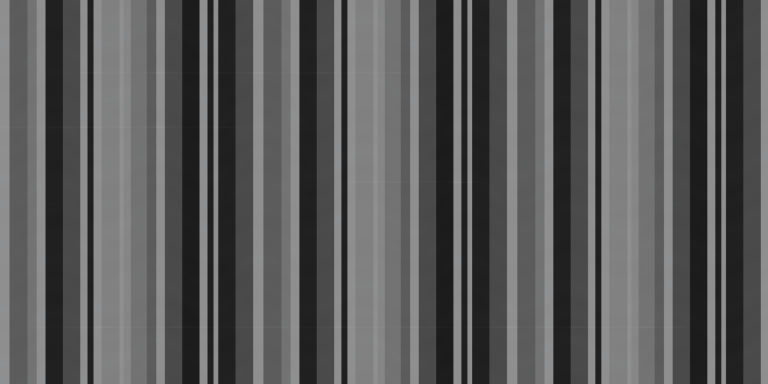
A WebGL 2 fragment shader for this pattern:

```glsl
#version 300 es
precision highp float;
// Vertical barcode-like stripes in greys, about three repeats across, with faint horizontal scratches.

uniform vec2 u_resolution;
out vec4 outColor;

const float REPEATS = 3.025;        // repeats across the canvas
const float SHIFT = 0.001;          // start of the first repeat, left of the canvas
const float REPEAT_UNITS = 253.9;   // units per repeat used by STARTS
const float EDGE_SOFTNESS = 0.6;    // half width of an edge, in samples
const float GRAIN = 0.004;          // strength of the cloth-like unevenness
const float SCRATCH_TONE = 0.035;   // brightness added by a scratch
const float SCRATCH_HALF = 0.0013;  // half thickness of a scratch
const vec3 TINT = vec3(0.998, 0.999, 1.006);

// Greys, from lightest to darkest
const float SILVER = 0.56;
const float PALE = 0.525;
const float ASH = 0.505;
const float STEEL = 0.45;
const float SLATE = 0.36;
const float IRON = 0.29;
const float COAL = 0.125;
const float BLACK = 0.11;

// Left edge and grey of every stripe in one repeat
const int STRIPES = 22;
const float STARTS[STRIPES] = float[](
  0.0, 10.3, 28.3, 37.5, 46.3, 63.7, 81.0, 88.3, 94.3, 102.3, 120.3,
  124.5, 131.7, 147.7, 157.0, 165.7, 183.0, 200.3, 208.3, 214.3, 219.0, 236.3);
const float TONES[STRIPES] = float[](
  SILVER, SLATE, STEEL, SILVER, COAL, IRON, SILVER, COAL, SILVER, ASH, SILVER,
  PALE, STEEL, SLATE, SILVER, IRON, BLACK, SILVER, COAL, SILVER, COAL, IRON);

// Scratches: height, left end, right end
const int SCRATCHES = 4;
const vec3 SCRATCH[SCRATCHES] = vec3[](
  vec3(0.810, 0.10, 0.53), vec3(0.669, 0.00, 0.31),
  vec3(0.526, 0.44, 0.63), vec3(0.148, 0.05, 0.90));

// Antialiased step from 0 to 1 at an edge
float softStep(float edge, float x, float halfWidth) {
  return clamp(0.5 + 0.5 * (x - edge) / halfWidth, 0.0, 1.0);
}

// Grey of the repeating stripes; the last stripe runs on into the first
float stripeTone(float x) {
  float phase = fract((x + SHIFT) * REPEATS);
  float soft = EDGE_SOFTNESS * REPEATS / u_resolution.x;
  float tone = TONES[STRIPES - 1];
  for (int i = 0; i < STRIPES; i++) {
    tone = mix(tone, TONES[i], softStep(STARTS[i] / REPEAT_UNITS, phase, soft));
  }
  return mix(tone, TONES[0], softStep(1.0, phase, soft));
}

// Thin broken lines that fade at both ends
float scratches(vec2 uv) {
  float soft = 0.5 / u_resolution.y;
  float amount = 0.0;
  for (int i = 0; i < SCRATCHES; i++) {
    vec3 s = SCRATCH[i];
    float line = 1.0 - softStep(SCRATCH_HALF, abs(uv.y - s.x), soft);
    float ends = smoothstep(s.y - 0.02, s.y + 0.02, uv.x)
               * (1.0 - smoothstep(s.z - 0.02, s.z + 0.02, uv.x));
    float waver = sin(uv.x * 61.0 + s.x * 40.0) + sin(uv.x * 143.0 + s.x * 90.0);
    amount += line * ends * (0.55 + 0.2 * waver);
  }
  return amount;
}

// Slight unevenness from layered sines
float grain(vec2 uv) {
  return 0.5 * sin(uv.y * 37.0 + 2.0 * sin(uv.x * 23.0))
       + 0.5 * sin(uv.y * 91.0 + 3.0 * sin(uv.x * 47.0 + 1.3));
}

void main() {
  vec2 uv = gl_FragCoord.xy / u_resolution;
  float tone = stripeTone(uv.x);
  tone += GRAIN * grain(uv) + SCRATCH_TONE * scratches(uv);
  outColor = vec4(tone * TINT, 1.0);
}
```
